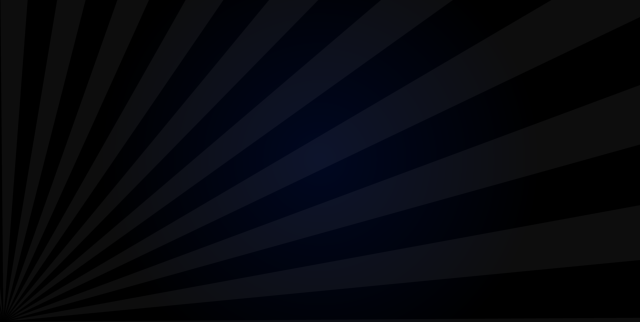
This background is drawn by a Shadertoy shader. Its source:

```glsl
// Faint sunburst rays fanning from the lower left corner over a dark blue glow

const vec3 GLOW_COLOR = vec3(0.0, 0.029, 0.13);
const vec3 RAY_COLOR = vec3(1.0);
const float RAY_OPACITY = 0.051;

// Cone-shaped falloff: 1 at the center, 0 at the radius
float radialGlow(vec2 p, vec2 center, float radius) {
    return max(0.0, 1.0 - length(p - center) / radius);
}

// Coverage of evenly spaced wedges; angles are in degrees
float rayFan(vec2 p, vec2 apex, float period, float firstAngle, float halfWidth, float blur) {
    vec2 d = p - apex;
    float angle = degrees(atan(d.y, d.x)) - firstAngle;
    float offset = abs(mod(angle + 0.5 * period, period) - 0.5 * period);
    float edgeDistance = length(d) * radians(offset - halfWidth);
    return 1.0 - smoothstep(-blur, blur, edgeDistance);
}

void mainImage(out vec4 fragColor, in vec2 fragCoord) {
    // One unit is the canvas height
    vec2 p = fragCoord / iResolution.y;
    float aspect = iResolution.x / iResolution.y;
    float pixel = 1.0 / iResolution.y;

    // Blue glow on black
    vec2 glowCenter = vec2(0.5 * aspect, 0.505);
    vec3 color = GLOW_COLOR * radialGlow(p, glowCenter, 0.685);

    // Translucent rays, fading out where they converge
    vec2 apex = vec2(0.0105, 0.001);
    float rays = rayFan(p, apex, 10.02, 7.95, 2.42, 0.75 * pixel);
    rays *= smoothstep(0.0, 0.06, length(p - apex));
    color = mix(color, RAY_COLOR, RAY_OPACITY * rays);

    fragColor = vec4(color, 1.0);
}
```
